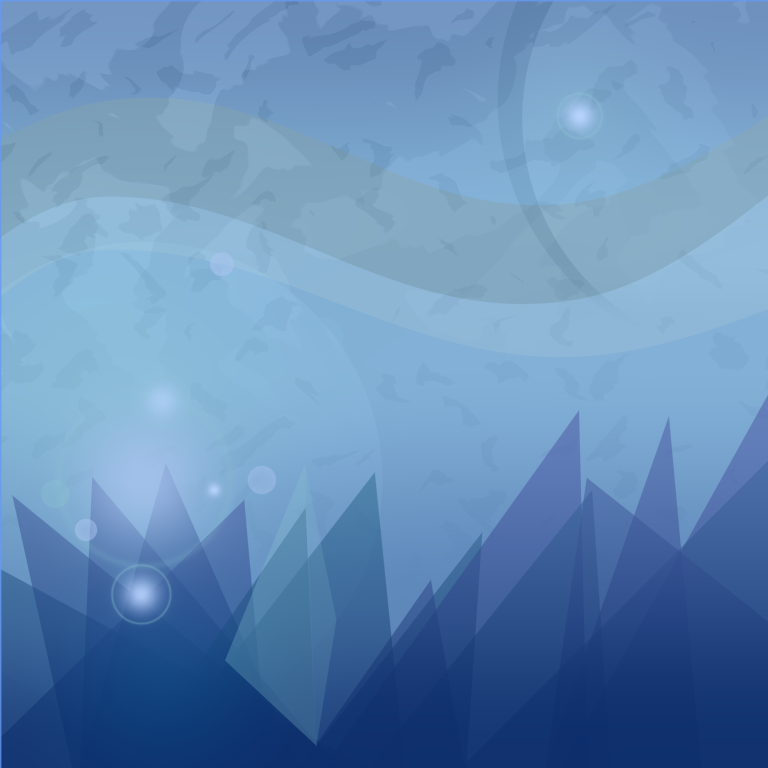
Reproduce this background procedurally as a Shadertoy shader.

```glsl
const vec3 TOP_BLUE = vec3(.42, .56, .73);
const vec3 SKY_BLUE = vec3(.51, .69, .84);
const vec3 LOW_BLUE = vec3(.37, .53, .73);
const vec3 BAND_GREY = vec3(.51, .64, .71);
const vec3 PALE_BLUE = vec3(.62, .75, .84);
const vec3 NAVY = vec3(.05, .18, .42);
const vec3 PURPLE = vec3(.30, .36, .65);
const vec3 TEAL = vec3(.20, .44, .58);
const vec3 HALO = vec3(.55, .78, .82);
const vec3 GLOW = vec3(.67, .77, .94);
const vec3 FRAME_BLUE = vec3(.40, .60, .96);
const float SHARD_ALPHA = .55;
const float FLAKE_DEPTH = .045;
const vec2 GLOW_POS = vec2(.188, .375);

// Shards: apex x, apex y, left and right foot on the base line
const vec4 LEFT_SHARDS[7] = vec4[7](
  vec4(-.02, .27, -.5, .48), vec4(.016, .355, .094, .45),
  vec4(.12, .379, .104, .44), vec4(.216, .397, .104, .39),
  vec4(.318, .349, -.04, .349), vec4(.398, .339, .165, .413),
  vec4(.488, .385, .19, .527));
const vec4 RIGHT_SHARDS[8] = vec4[8](
  vec4(.628, .307, .39, .607), vec4(.754, .466, .42, .765),
  vec4(.561, .245, .39, .605), vec4(1., .486, .73, 1.2),
  vec4(1.02, .42, .6, 1.3), vec4(.871, .458, .71, .913),
  vec4(.771, .362, .48, .795), vec4(.764, .378, .71, 1.24));
const float LEFT_TEAL[7] = float[7](.9, .25, .2, .3, .1, .8, 1.);
const float RIGHT_TEAL[8] = float[8](.9, 0., .1, 0., .5, .1, .6, .2);
// Discs and flares: centre, radius, strength
const vec4 DISCS[4] = vec4[4](
  vec4(.289, .656, .0155, .6), vec4(.341, .375, .0185, .45),
  vec4(.112, .31, .0145, .55), vec4(.072, .357, .0185, .3));
const vec4 FLARES[3] = vec4[3](
  vec4(.755, .849, .029, .85), vec4(.211, .478, .035, .55),
  vec4(.184, .226, .038, .85));

float cover(float d) {
  float w = .75 / iResolution.y;
  return 1. - smoothstep(-w, w, d);
}

float disc(vec2 p, vec2 c, float r) { return cover(length(p - c) - r); }

float glow(vec2 p, vec2 c, float r) {
  vec2 d = (p - c) / r;
  return exp(-dot(d, d));
}

float ring(vec2 p, vec2 c, float r, float width) {
  float d = (length(p - c) - r) / width;
  return exp(-d * d);
}

// Signed distance to the line a-b, positive on its left
float edge(vec2 p, vec2 a, vec2 b) {
  return dot(p - a, normalize(vec2(a.y - b.y, b.x - a.x)));
}

float facet(vec2 p, vec2 a, vec2 b, vec2 c) {
  return cover(max(edge(p, a, b), max(edge(p, b, c), edge(p, c, a))));
}

vec3 addShard(vec3 col, vec2 p, vec4 s, float teal) {
  float d = max(edge(p, vec2(s.z, 0), s.xy), edge(p, s.xy, vec2(s.w, 0)));
  vec3 tint = mix(NAVY, mix(PURPLE, TEAL, teal), smoothstep(.02, .44, p.y));
  return mix(col, tint, SHARD_ALPHA * cover(d));
}

// Area below a wave that lifts at the right end and drops at the left
float below(vec2 p, float mean, float peak, float halfPeriod, float lift, float drop) {
  float r = max(p.x - .75, 0.) / .25, l = max(.14 - p.x, 0.) / .14;
  float y = mean + .07 * cos(3.1416 * (p.x - peak) / halfPeriod);
  return cover(p.y - y - lift * r * r + drop * l * l);
}

vec3 hash3(vec2 p) {
  return fract(sin(p.x * vec3(127.1, 269.5, 419.2) + p.y * vec3(311.7, 183.3, 371.9)) * 4375.85);
}

// Ragged flakes: warped cellular noise with random sizes
float flakes(vec2 p, float size) {
  for (float f = 2.; f < 40.; f *= 2.1) p += .5 / f * sin(f * p.yx * vec2(1.3, 1) + f);
  float best = 1.;
  for (int i = 0; i < 9; i++) {
    vec2 g = floor(p) + vec2(i % 3 - 1, i / 3 - 1);
    vec3 h = hash3(g);
    vec2 d = p - g - .2 - .6 * h.xy;
    float a = 6.283 * h.z;
    d = mat2(cos(a), sin(a), -sin(a), cos(a)) * d * vec2(.75, 1.8);
    best = min(best, length(d) - size * h.z);
  }
  return 1. - smoothstep(-.02, .02, best);
}

void mainImage(out vec4 fragColor, in vec2 fragCoord) {
  vec2 p = fragCoord / iResolution.xy;
  // Sky and waving bands
  vec3 col = mix(SKY_BLUE, TOP_BLUE, smoothstep(.68, 1., p.y));
  col = mix(LOW_BLUE, col, smoothstep(.2, .53, p.y));
  float middle = below(p, .674, .145, .535, .05, .03);
  col = mix(col, BAND_GREY, .65 * below(p, .803, .195, .505, .025, .01) * (1. - middle));
  col = mix(col, PALE_BLUE, .42 * middle * (1. - below(p, .605, .15, .58, 0., .04)));
  // Crescent
  float inner = disc(p, vec2(.987, .846), .307);
  float crescent = disc(p, vec2(.987, .87), .339) * (1. - inner);
  col += (.02 * inner - .04 * crescent) * smoothstep(.57, .66, p.y);
  // Weathered flakes, densest at the upper left
  float wear = smoothstep(.35, 1.1, p.y + .35 * (.5 - p.x));
  col -= FLAKE_DEPTH * smoothstep(.2, .4, p.y) * flakes(p * 13., .38) * (.4 + .5 * wear);
  col += FLAKE_DEPTH * (flakes(p * 7. + 5.3, .75) - .3) * wear;
  // Wide halos
  col = mix(col, HALO, .38 * glow(p, vec2(.14, .47), .22));
  col = mix(col, HALO, .22 * glow(p, FLARES[0].xy, .11));
  col += .018 * disc(p, GLOW_POS, .31);
  // Translucent shards
  for (int i = 0; i < 7; i++) col = addShard(col, p, LEFT_SHARDS[i], LEFT_TEAL[i]);
  for (int i = 0; i < 8; i++) col = addShard(col, p, RIGHT_SHARDS[i], RIGHT_TEAL[i]);
  col = mix(NAVY, col, .5 + .5 * smoothstep(0., .2, p.y));
  // Pale crystal with two facets
  vec2 tip = vec2(.397, .395), foot = vec2(.412, .029);
  col = mix(col, HALO, .26 * facet(p, tip, foot, vec2(.293, .14)));
  col = mix(col, HALO, .16 * facet(p, tip, vec2(.438, .193), foot));
  // Main glow and ring
  col = mix(col, GLOW, .78 * glow(p, GLOW_POS, .082));
  col += vec3(0, .07, .06) * glow(p, vec2(.21, .13), .13);
  col = mix(col, HALO, .16 * ring(p, GLOW_POS, .112, .005));
  // Flares and discs
  for (int i = 0; i < 3; i++) {
    vec4 f = FLARES[i];
    col = mix(col, GLOW + .08, f.w * glow(p, f.xy, f.z * .6));
    col = mix(col, HALO, .4 * f.w * ring(p, f.xy, f.z, .0016));
  }
  for (int i = 0; i < 4; i++) {
    vec4 b = DISCS[i];
    float rim = .65 + .35 * length(p - b.xy) / b.z;
    col = mix(col, i < 3 ? GLOW : HALO, b.w * rim * disc(p, b.xy, b.z));
  }
  col = mix(col, GLOW + .06, .9 * glow(p, vec2(.279, .362), .008));
  // Thin frame on the left and top
  col = mix(col, FRAME_BLUE, .8 * cover(min(p.x, 1. - p.y) - .0018));
  fragColor = vec4(clamp(col, 0., 1.), 1);
}
```
